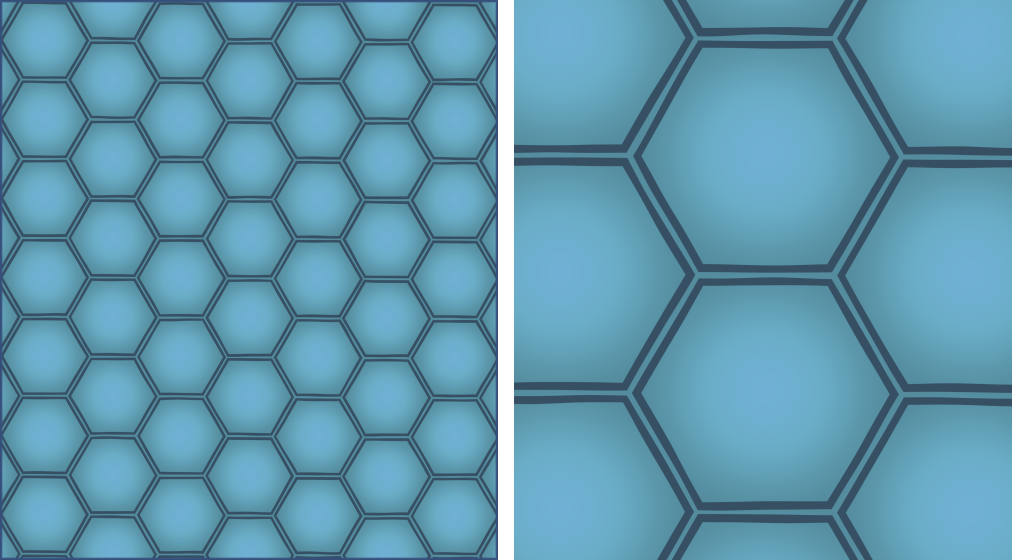
Left: the whole. Right: its middle third, enlarged.
Reproduce this pattern procedurally as a WebGL 2 fragment shader.

```glsl
#version 300 es
precision highp float;
// Honeycomb of flat-topped hexagon cells, each outlined on its own so that
// neighbours form a double line. Cells come from two interleaved lattices;
// a radial glow fills them, noise unsteadies the lines, a thin frame surrounds.

#define PITCH 0.1411                 // cell height, in canvas heights
#define ORIGIN vec2(0.0794, 0.9280)  // centre of the top left cell
#define TILT 0.005                   // downward drift of rows to the right
#define INSET 0.028                  // outline inset, in cell heights
#define HALF_LINE 0.0163             // half the outline width
#define WOBBLE 0.010                 // unsteadiness of the outlines
#define FRAME 0.006                  // frame width, in canvas heights

uniform vec2 u_resolution;
out vec4 fragColor;

const vec3 CORE_BLUE = vec3(0.435, 0.69, 0.83);
const vec3 BODY_TEAL = vec3(0.415, 0.68, 0.775);
const vec3 RIM_TEAL = vec3(0.33, 0.55, 0.62);
const vec3 LINE_SLATE = vec3(0.21, 0.31, 0.39);
const vec3 FRAME_BLUE = vec3(0.21, 0.31, 0.48);

float hash(vec2 p) {
  vec3 q = fract(p.xyx * 0.1031);
  q += dot(q, q.yzx + 33.33);
  return fract((q.x + q.y) * q.z);
}

float valueNoise(vec2 p) {
  vec2 i = floor(p), f = fract(p);
  f = f * f * (3.0 - 2.0 * f);
  return mix(mix(hash(i), hash(i + vec2(1, 0)), f.x),
             mix(hash(i + vec2(0, 1)), hash(i + vec2(1, 1)), f.x), f.y);
}

// Centre of the nearest cell, for cells of height 1.
vec2 nearestCell(vec2 p) {
  vec2 period = vec2(sqrt(3.0), 1.0);
  vec2 a = floor(p / period + 0.5) * period;
  vec2 b = (floor(p / period) + 0.5) * period;
  return dot(p - a, p - a) < dot(p - b, p - b) ? a : b;
}

// Distance inward from the border of a flat-topped hexagon.
float hexDepth(vec2 p) {
  p = abs(p);
  return 0.5 - max(p.y, dot(p, vec2(0.8660254, 0.5)));
}

vec3 cellFill(float radius) {
  vec3 glow = mix(CORE_BLUE, BODY_TEAL, smoothstep(0.0, 0.32, radius));
  return mix(glow, RIM_TEAL, smoothstep(0.2, 0.55, radius));
}

void main() {
  vec2 canvas = gl_FragCoord.xy / u_resolution.y;
  vec2 p = canvas - ORIGIN;
  p.y += TILT * p.x;
  p /= PITCH;
  float pixel = 1.0 / (u_resolution.y * PITCH);

  // Cell and its own seed
  vec2 centre = nearestCell(p);
  vec2 local = p - centre;
  vec2 id = floor(centre * vec2(2.0 / sqrt(3.0), 2.0) + 0.5) + 50.0;
  float seed = hash(id);

  // Fill and slightly unsteady outline
  vec3 colour = cellFill(length(local - vec2(0.0, 0.012)));
  float shake = valueNoise(local * 3.5 + 20.0 + 40.0 * seed) - 0.5;
  float swell = valueNoise(local * 5.0 + 90.0 + 30.0 * seed) - 0.5;
  float offLine = abs(hexDepth(local) - INSET - WOBBLE * shake);
  float halfWidth = HALF_LINE + 0.4 * WOBBLE * swell;
  float ink = 1.0 - smoothstep(-0.7 * pixel, 0.7 * pixel, offLine - halfWidth);
  colour = mix(colour, LINE_SLATE, ink);

  // Soft frame along the canvas edge
  vec2 toEdge = min(canvas, u_resolution / u_resolution.y - canvas);
  float edge = min(toEdge.x, toEdge.y);
  colour = mix(FRAME_BLUE, colour, smoothstep(0.3 * FRAME, FRAME, edge));

  fragColor = vec4(colour, 1.0);
}
```
